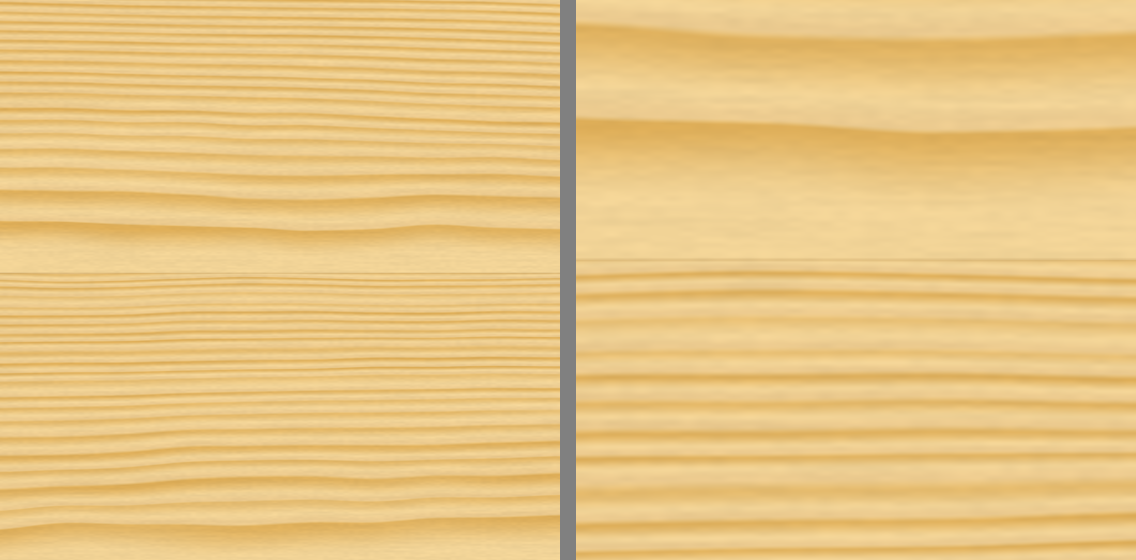
Left: the whole. Right: its middle third, enlarged.
A WebGL 2 fragment shader for this texture:

```glsl
#version 300 es
precision highp float;

uniform vec2 u_resolution;
out vec4 fragColor;

// Colours
const vec3 EARLYWOOD = vec3(0.945, 0.828, 0.590);
const vec3 LATEWOOD = vec3(0.868, 0.680, 0.345);
const vec3 DUSK = vec3(0.905, 0.765, 0.535);
const vec3 SEAM_TINT = vec3(0.80, 0.66, 0.42);

// Layout, in canvas units
const float SEAM_Y = 0.512;
const float SEAM_HALF_WIDTH = 0.0011;
const float UPPER_TILT = 0.024;
const float LOWER_TILT = 0.040;
const float LOWER_OFFSET = 0.040;

// Growth rings: count = scale * distance ^ power
const float RING_SCALE = 62.0;
const float RING_POWER = 1.78;
const float RING_JITTER = 0.45;
const float EDGE_WIDTH = 0.0052;
const float WAVE_WIDE = 0.026;
const float WAVE_TIGHT = 0.009;

// Surface
const float FIBRE_STRENGTH = 0.030;
const float SPECK_STRENGTH = 0.028;

float hash(vec2 cell) {
    uvec2 q = uvec2(ivec2(cell)) * uvec2(1597334677u, 3812015801u);
    uint n = (q.x ^ q.y) * 1597334677u;
    n = (n ^ (n >> 15)) * 2246822519u;
    n ^= n >> 13;
    return float(n >> 8) / 16777216.0;
}

float noise(vec2 p) {
    vec2 cell = floor(p);
    vec2 f = fract(p);
    f = f * f * (3.0 - 2.0 * f);
    float low = mix(hash(cell), hash(cell + vec2(1.0, 0.0)), f.x);
    float high = mix(hash(cell + vec2(0.0, 1.0)), hash(cell + vec2(1.0, 1.0)), f.x);
    return mix(low, high, f.y);
}

// Slow wander of the rings along the board, centred on zero
float wander(vec2 p) {
    float broad = noise(p * vec2(3.2, 6.0)) - 0.5;
    float fine = noise(p * vec2(9.0, 14.0) + 31.0) - 0.5;
    return broad + 0.28 * fine;
}

vec3 board(vec2 uv, bool upper) {
    float seed = upper ? 17.0 : 53.0;

    // Distance from the centre of growth; rings tighten as it grows
    float dist = upper
        ? uv.y - SEAM_Y + UPPER_TILT * (uv.x - 0.3)
        : uv.y + LOWER_OFFSET - LOWER_TILT * (uv.x - 0.2) * (1.0 - uv.y / SEAM_Y);
    float waveSize = mix(WAVE_WIDE, WAVE_TIGHT, smoothstep(0.08, 0.34, dist));
    dist = max(dist + waveSize * wander(uv + seed), 0.0);

    float rings = RING_SCALE * pow(dist, RING_POWER);
    float density = RING_SCALE * RING_POWER * pow(dist, RING_POWER - 1.0);
    float jitter = noise(vec2(rings * 0.9, seed)) - 0.5;
    rings += RING_JITTER * jitter * min(rings, 1.0);

    // Gradual darkening through each ring, then a crisp upper edge
    float phase = fract(rings);
    float edgeSize = clamp(EDGE_WIDTH * density, 0.08, 0.32);
    float edge = smoothstep(1.0 - edgeSize, 1.0, phase);
    float ramp = smoothstep(0.22, 1.0 - 0.6 * edgeSize, phase);
    float strength = mix(0.58, 1.08, hash(vec2(floor(rings), seed)));
    strength *= mix(0.85, 1.12, noise(vec2(uv.x * 4.0, floor(rings) + seed)));
    float late = clamp(ramp * (1.0 - edge) * strength, 0.0, 1.0);

    // Dusky earlywood just beyond each edge
    float dusk = edge + 1.0 - smoothstep(0.0, 0.32, phase);
    vec3 wood = mix(EARLYWOOD, DUSK, 0.55 * dusk * smoothstep(0.0, 1.0, rings));
    return mix(wood, LATEWOOD, late);
}

void main() {
    vec2 uv = gl_FragCoord.xy / u_resolution;
    float pixel = 1.0 / u_resolution.y;

    // Two boards with a softened joint
    vec3 colour = board(uv, uv.y > SEAM_Y);
    float joint = 1.0 - smoothstep(0.0, SEAM_HALF_WIDTH + pixel, abs(uv.y - SEAM_Y));
    colour = mix(colour, SEAM_TINT, 0.40 * joint);

    // Long fibres, short specks and broad tonal drift
    float fibre = noise(uv * vec2(14.0, 260.0)) - 0.5;
    float speck = noise(uv * vec2(110.0, 330.0) + 71.0) - 0.5;
    float drift = noise(uv * vec2(2.0, 7.0) + 9.0) - 0.5;
    colour *= 1.0 + FIBRE_STRENGTH * fibre + SPECK_STRENGTH * speck;
    colour *= 1.0 + 0.02 * drift * vec3(0.5, 1.0, 2.0);

    fragColor = vec4(clamp(colour, 0.0, 1.0), 1.0);
}
```
